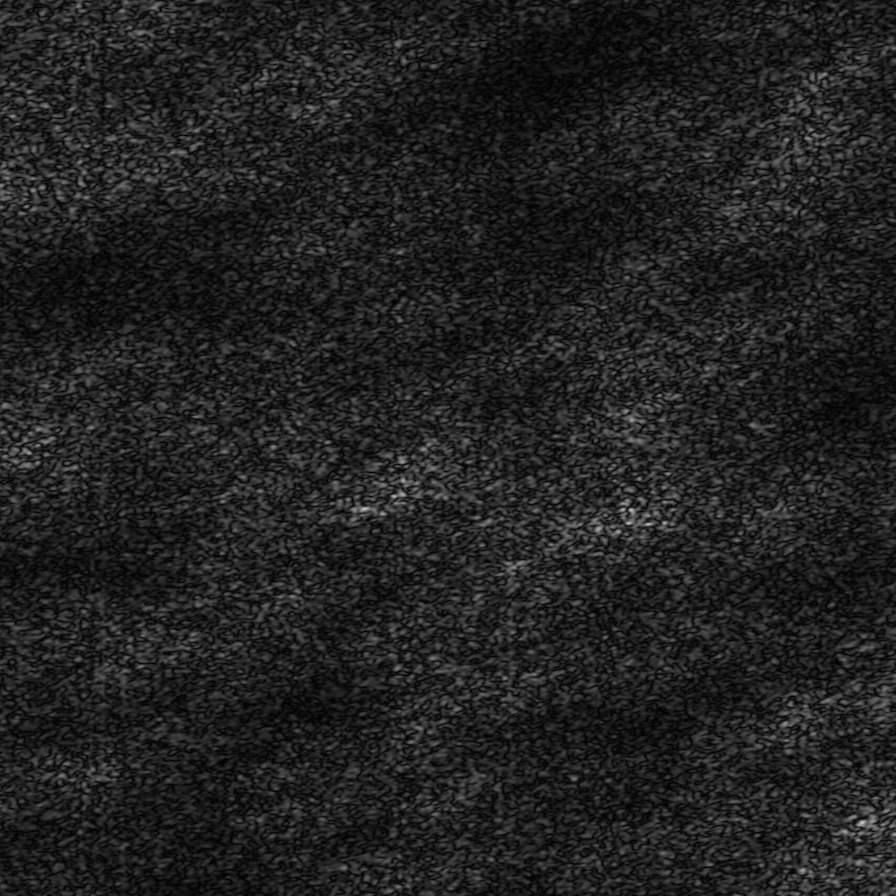
This texture is drawn by a WebGL 1 fragment shader. Its source:

```glsl
precision highp float;
// Dark monochrome speckle: fine, flattened grains parted by thin black seams.
// Grain is the magnitude of a sum of randomly phased Gaussian spots, one per cell;
// the same field, stretched along a rising slant, swells and dims it in soft streaks.

uniform vec2 u_resolution;

#define GRAIN_CELLS vec2(213.0, 350.0)  // grain cells across the canvas
#define GRAIN_SHEAR 0.08                // slight rise of the grains
#define SPOT_RADIUS 0.6                 // Gaussian radius in cells
#define STREAK_CELLS vec2(4.5, 12.0)    // cells of the broadest streaks
#define STREAK_ANGLE 0.33               // slant in radians
#define STREAK_DEPTH 0.25               // strength of the light and dark streaks
#define STREAK_FALLOFF 0.75             // weight ratio of successive octaves
#define BRIGHTNESS 0.146                // root mean square grey level

const float TAU = 6.2831853;

// Three random values in 0..1 for a cell
vec3 hash3(vec2 cell) {
  vec3 h = fract(cell.xyx * vec3(0.1031, 0.1030, 0.0973));
  h += dot(h, h.yxz + 33.33);
  return fract((h.xxy + h.yzz) * h.zyx);
}

// Complex random field of unit mean power
vec2 phasorField(vec2 p) {
  vec2 base = floor(p);
  vec2 sum = vec2(0.0);
  for (int y = -2; y <= 2; y++) {
    for (int x = -2; x <= 2; x++) {
      vec2 cell = base + vec2(float(x), float(y));
      vec3 rnd = hash3(cell);
      vec2 d = p - cell - rnd.xy;
      float spot = exp(-dot(d, d) / (2.0 * SPOT_RADIUS * SPOT_RADIUS));
      float phase = TAU * rnd.z;
      sum += spot * vec2(cos(phase), sin(phase));
    }
  }
  return sum / (SPOT_RADIUS * sqrt(0.5 * TAU));
}

// Slanted streaks in four octaves, centred on zero
float streaks(vec2 p) {
  float c = cos(STREAK_ANGLE);
  float s = sin(STREAK_ANGLE);
  vec2 q = vec2(c * p.x + s * p.y, c * p.y - s * p.x) * STREAK_CELLS;
  float total = 0.0;
  float weight = 1.0;
  for (int octave = 0; octave < 4; octave++) {
    total += weight * phasorField(q).x;
    q = q * 2.0 + vec2(37.3, 71.7);
    weight *= STREAK_FALLOFF;
  }
  return total;
}

void main() {
  vec2 p = gl_FragCoord.xy / min(u_resolution.x, u_resolution.y);

  // Fine grain
  vec2 grainPos = vec2(p.x, p.y - GRAIN_SHEAR * p.x) * GRAIN_CELLS;
  float grain = length(phasorField(grainPos + 500.0));

  // Broad modulation
  float gain = exp(STREAK_DEPTH * streaks(p));

  gl_FragColor = vec4(vec3(BRIGHTNESS * grain * gain), 1.0);
}
```
